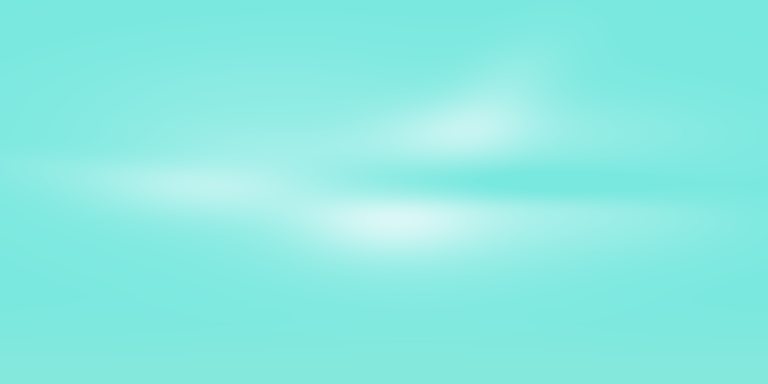
Give the GLSL for this background, as a Shadertoy shader.

```glsl
// Soft pale clouds of light drifting across a turquoise field.
// Each cloud is a tilted Gaussian with separate upper and lower falloff;
// their sum blends the base colour towards white.

// Gaussian glow: radii are (horizontal, upward, downward), slope shears it.
float glow(vec2 p, vec2 center, vec3 radii, float slope) {
    vec2 d = p - center;
    d.y -= slope * d.x;
    d /= vec2(radii.x, d.y > 0.0 ? radii.y : radii.z);
    return exp(-dot(d, d));
}

void mainImage(out vec4 fragColor, in vec2 fragCoord) {
    // Canvas units: x runs 0..2, y runs 0..1
    vec2 uv = fragCoord / iResolution.xy;
    vec2 p = uv * vec2(2.0, 1.0);

    // Wide haze
    float light = 0.17 * glow(p, vec2(0.92, 0.53), vec3(0.72, 0.25, 0.25), 0.0);
    light += 0.09 * glow(p, vec2(0.62, 0.76), vec3(0.50, 0.14, 0.18), 0.05);
    light += 0.07 * glow(p, vec2(1.12, 0.30), vec3(0.45, 0.14, 0.14), 0.0);

    // Left cloud and the thin streak trailing to the edge
    light += 0.34 * glow(p, vec2(0.56, 0.515), vec3(0.30, 0.075, 0.085), 0.0);
    light += 0.10 * glow(p, vec2(0.25, 0.55), vec3(0.36, 0.04, 0.07), -0.10);
    light += 0.08 * glow(p, vec2(0.72, 0.63), vec3(0.32, 0.05, 0.07), -0.08);

    // Bright central cloud with a crisp-topped tail to the right
    light += 0.46 * glow(p, vec2(1.01, 0.425), vec3(0.24, 0.065, 0.095), 0.0);
    light += 0.21 * glow(p, vec2(1.34, 0.445), vec3(0.40, 0.04, 0.11), 0.0);
    light += 0.07 * glow(p, vec2(1.72, 0.43), vec3(0.28, 0.05, 0.10), -0.04);

    // Upper cloud, its rising plume and faint right wing
    light += 0.30 * glow(p, vec2(1.17, 0.655), vec3(0.24, 0.08, 0.075), 0.04);
    light += 0.21 * glow(p, vec2(1.30, 0.75), vec3(0.17, 0.12, 0.13), 0.50);
    light += 0.11 * glow(p, vec2(1.56, 0.66), vec3(0.38, 0.09, 0.09), 0.0);

    // Clear wedge between the upper and central clouds
    light -= 0.20 * glow(p, vec2(1.30, 0.53), vec3(0.38, 0.05, 0.05), -0.02);

    // Turquoise base, slightly greyer towards the bottom
    vec3 turquoise = mix(vec3(0.52, 0.91, 0.865), vec3(0.475, 0.91, 0.872),
                         smoothstep(0.0, 0.25, uv.y));
    vec3 color = mix(turquoise, vec3(0.98, 0.99, 0.995), clamp(light, 0.0, 1.0));
    fragColor = vec4(color, 1.0);
}
```
